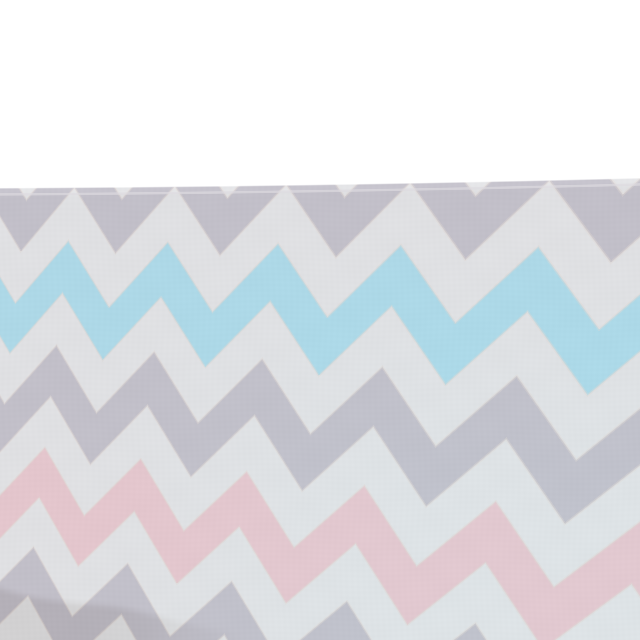
A Shadertoy shader for this pattern:

```glsl
const vec3 BACKDROP = vec3(1.0);
const vec3 CREAM = vec3(0.872, 0.882, 0.892);
const vec3 GRAY = vec3(0.755, 0.753, 0.790);
const vec3 BLUE = vec3(0.675, 0.850, 0.908);
const vec3 PINK = vec3(0.888, 0.778, 0.805);
const vec3 FRINGE = vec3(0.87, 0.84, 0.82);

const float ZIGZAG_DEPTH = 1.22;     // peak to trough, in stripe widths
const float FRINGE_WIDTH = 0.022;
const float FRINGE_STRENGTH = 0.35;
const float HEM_DEPTH = 0.0095;
const float STITCH_WIDTH = 0.0011;
const float WEAVE_STRENGTH = 0.005;
const float CREASE_SHADE = 0.06;

// Perspective of the cloth: one zigzag across, one stripe down, start point
const mat3 CLOTH_TO_CANVAS = mat3(
    0.1428, -0.0164, -0.0485,
   -0.00875, 0.0849, 0.0060,
    0.1068, 0.3763, 1.0);

// Stripes cycle through blue, gray, pink, gray
vec3 stripeColor(float index) {
    float phase = mod(index, 4.0);
    if (phase < 0.5) return BLUE;
    if (abs(phase - 2.0) < 0.5) return PINK;
    return GRAY;
}

vec3 chevrons(vec2 cloth) {
    float zigzag = 2.0 * abs(cloth.x - round(cloth.x));
    float level = cloth.y - ZIGZAG_DEPTH * zigzag;
    float blur = 0.6 * fwidth(level);

    // Coloured and cream bands have equal width
    float fromCenter = abs(mod(level + 0.5, 2.0) - 1.0);
    float ink = 1.0 - smoothstep(0.5 - blur, 0.5 + blur, fromCenter);
    vec3 color = mix(CREAM, stripeColor(floor((level + 0.5) * 0.5)), ink);

    // Warm fringe where the dye meets the cream
    float fringe = 1.0 - smoothstep(FRINGE_WIDTH, FRINGE_WIDTH + blur, abs(fromCenter - 0.5));
    return mix(color, FRINGE, FRINGE_STRENGTH * fringe);
}

float weave(vec2 p) {
    float threads = sin(p.x * 690.0 + 2.0 * sin(p.y * 23.0))
                  + sin(p.y * 740.0 + 2.0 * sin(p.x * 19.0));
    float slubs = sin(p.x * 61.0 + p.y * 13.0) * sin(p.y * 83.0 - p.x * 9.0);
    return 0.5 * threads + 0.6 * slubs;
}

void mainImage(out vec4 fragColor, in vec2 fragCoord) {
    vec2 p = fragCoord / iResolution.xy;
    p.y = 1.0 - p.y;
    float pixel = 1.0 / iResolution.y;

    vec3 projected = inverse(CLOTH_TO_CANVAS) * vec3(p, 1.0);
    vec3 color = chevrons(projected.xy / projected.z);

    // Cool light toward the lower right, warmer near the hem
    float cool = smoothstep(0.3, 0.9, p.y) * smoothstep(0.0, 0.7, p.x);
    color += mix(vec3(0.004, -0.004, -0.004), vec3(-0.004, 0.008, 0.010), cool);

    // Soft crease in the lower left
    float belowCrease = p.y - (0.911 + 0.18 * p.x + 0.004 * sin(p.x * 24.0));
    float crease = smoothstep(0.0, 0.018, belowCrease) * (1.0 - smoothstep(0.15, 0.42, p.x));
    color -= CREASE_SHADE * crease * vec3(0.9, 1.0, 1.1);

    color += WEAVE_STRENGTH * weave(p);

    // Folded hem and its pale stitch line
    float hemTop = 0.2943 - 0.0052 * p.x - 0.0104 * p.x * p.x;
    float belowTop = p.y - hemTop;
    float fold = 1.0 - smoothstep(HEM_DEPTH - pixel, HEM_DEPTH + pixel, belowTop);
    float stitch = 1.0 - smoothstep(STITCH_WIDTH, STITCH_WIDTH + pixel, abs(belowTop - HEM_DEPTH));
    color += 0.02 * fold;
    color = mix(color, vec3(0.87, 0.86, 0.88), 0.65 * stitch);

    float cloth = smoothstep(-pixel, pixel, belowTop);
    fragColor = vec4(mix(BACKDROP, color, cloth), 1.0);
}
```
